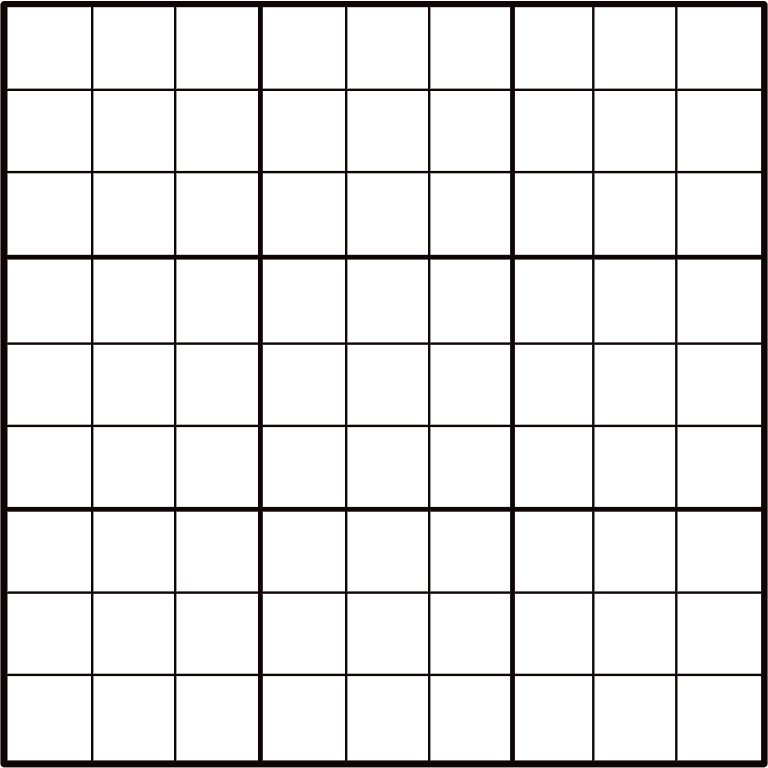
Write a WebGL 1 fragment shader that draws this pattern.

```glsl
precision highp float;
// Nine by nine ruled grid: hairlines, heavier rules every third cell and a
// rounded outer frame. Each axis takes the distance to its nearest rules,
// with slightly uneven spacing. One canvas side is 768 units.

uniform vec2 u_resolution;

// Antialiased coverage of a signed distance, over one pixel.
float cover(float dist, float pixel) {
  return clamp(0.5 - dist / pixel, 0.0, 1.0);
}

float minOf(vec3 v) {
  return min(v.x, min(v.y, v.z));
}

// Ink of all rules across one axis: three pairs of hairlines, two heavy rules.
float rules(float x, vec3 firstThin, float pairGap, vec2 heavy, float pixel) {
  vec3 toFirst = abs(x - firstThin);
  vec3 toSecond = abs(x - firstThin - pairGap);
  float thin = minOf(min(toFirst, toSecond)) - 1.2;
  vec2 toHeavy = abs(x - heavy);
  float thick = min(toHeavy.x, toHeavy.y) - 2.4;
  return cover(min(thin, thick), pixel);
}

float roundedBox(vec2 p, vec2 halfSize, float radius) {
  vec2 q = abs(p) - halfSize + radius;
  return length(max(q, 0.0)) + min(max(q.x, q.y), 0.0) - radius;
}

void main() {
  float side = min(u_resolution.x, u_resolution.y);
  float pixel = 768.0 / side;
  vec2 p = (gl_FragCoord.xy - 0.5 * u_resolution) * pixel + 384.0;
  p.y = 768.0 - p.y; // rows are measured from the top

  // Inner rules
  float columns = rules(p.x, vec3(92.2, 346.2, 593.3), 83.0, vec2(260.4, 512.5), pixel);
  float rows = rules(p.y, vec3(89.8, 343.6, 592.6), 82.3, vec2(257.2, 509.3), pixel);

  // Outer frame with rounded corners
  float outer = roundedBox(p - vec2(384.0, 384.2), vec2(383.6, 383.2), 4.0);
  float inner = roundedBox(p - vec2(384.3, 383.8), vec2(376.8, 376.6), 0.5);
  float frame = 1.0 - cover(inner, pixel);

  float ink = max(max(columns, rows), frame) * cover(outer, pixel);
  vec3 color = mix(vec3(1.0), vec3(0.06, 0.02, 0.02), ink);
  gl_FragColor = vec4(color, 1.0);
}
```
